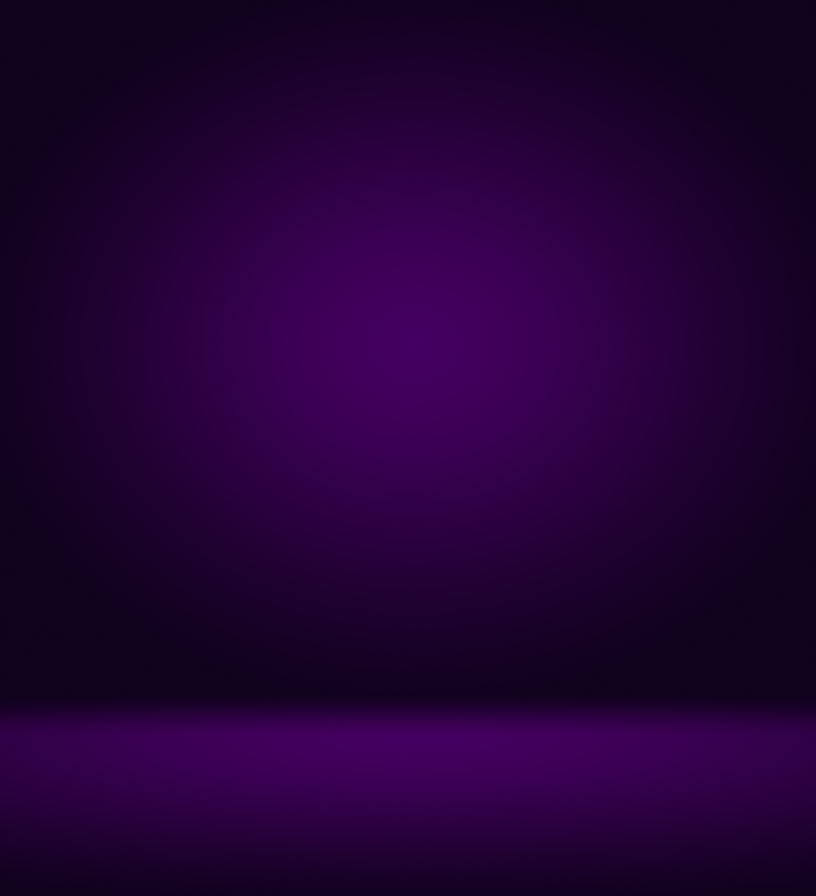
Reproduce this background procedurally as a Shadertoy shader.

```glsl
// An empty violet studio: a wide oval glow on a dark wall above a lit floor.
// Both lights are elliptical falloffs; the floor pool is squashed, with a
// short fade up to the horizon and a long fade down to the front edge.

// Colours
const vec3 SHADOW = vec3(0.066, 0.006, 0.118);
const vec3 VIOLET = vec3(0.268, 0.000, 0.376);

// Wall glow, in fractions of the canvas
const vec2 WALL_CENTER = vec2(0.508, 0.616);
const vec2 WALL_RADIUS = vec2(0.540, 0.400);

// Floor pool, in fractions of the canvas
const vec2 FLOOR_CENTER = vec2(0.508, 0.177);
const float FLOOR_WIDTH = 1.080;
const float FLOOR_RISE = 0.047;
const float FLOOR_DROP = 0.185;

const float CORE_SOFTNESS = 0.10;   // rounds the tip of each glow
const float EASE = 0.35;            // 0 = linear falloff, 1 = smooth falloff
const float GRAIN = 1.0 / 255.0;    // dither that hides banding

float hash12(vec2 p) {
    vec3 q = fract(vec3(p.xyx) * 0.1031);
    q += dot(q, q.yzx + 33.33);
    return fract((q.x + q.y) * q.z);
}

// Light strength at an offset measured in glow radii
float glow(vec2 offset) {
    float rim = sqrt(1.0 + CORE_SOFTNESS * CORE_SOFTNESS);
    float dist = sqrt(dot(offset, offset) + CORE_SOFTNESS * CORE_SOFTNESS);
    float light = clamp((rim - dist) / (rim - CORE_SOFTNESS), 0.0, 1.0);
    return mix(light, smoothstep(0.0, 1.0, light), EASE);
}

float wallLight(vec2 uv) {
    return glow((uv - WALL_CENTER) / WALL_RADIUS);
}

float floorLight(vec2 uv) {
    vec2 offset = uv - FLOOR_CENTER;
    float reach = offset.y > 0.0 ? FLOOR_RISE : FLOOR_DROP;
    return glow(offset / vec2(FLOOR_WIDTH, reach));
}

void mainImage(out vec4 fragColor, in vec2 fragCoord) {
    vec2 uv = fragCoord / iResolution.xy;

    // The lights barely overlap, so the stronger one wins
    float light = max(wallLight(uv), floorLight(uv));
    vec3 color = mix(SHADOW, VIOLET, light);

    color += (hash12(fragCoord) - 0.5) * GRAIN;
    fragColor = vec4(color, 1.0);
}
```
